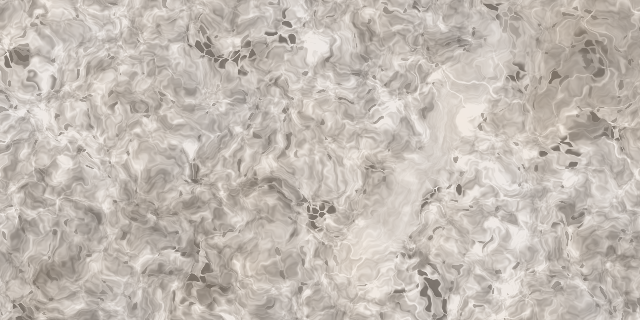
A Shadertoy shader for this texture:

```glsl
// Weathered breccia marble: warped gradient noise gives cloudy warm greys,
// cellular noise gives broken fragments and dark shards, and zero crossings
// of noise give thin pale veins; a streaked pale seam crosses on a diagonal.

const float TAU = 6.28318;
const vec3 WARM_TINT = vec3(0.031, 0.0, -0.029);
const vec3 BROWN_TINT = vec3(0.010, 0.0, -0.014);

vec2 hash2(vec2 p) {
    vec3 q = fract(p.xyx * vec3(0.1031, 0.1030, 0.0973));
    q += dot(q, q.yzx + 33.33);
    return fract((q.xx + q.yz) * q.zy);
}

float cornerGradient(vec2 cell, vec2 offset) {
    float angle = TAU * hash2(cell).x;
    return dot(vec2(cos(angle), sin(angle)), offset);
}

float gradientNoise(vec2 p) {
    vec2 i = floor(p), f = fract(p);
    vec2 u = f * f * f * (f * (f * 6.0 - 15.0) + 10.0);
    vec2 e = vec2(1.0, 0.0);
    float low = mix(cornerGradient(i, f), cornerGradient(i + e, f - e), u.x);
    float high = mix(cornerGradient(i + e.yx, f - e.yx),
                     cornerGradient(i + 1.0, f - 1.0), u.x);
    return mix(low, high, u.y);
}

float fbm(vec2 p, int octaves, float gain) {
    float sum = 0.0, amplitude = 0.5;
    for (int i = 0; i < octaves; i++) {
        sum += amplitude * gradientNoise(p);
        p = mat2(1.6, 1.2, -1.2, 1.6) * p + 17.3;
        amplitude *= gain;
    }
    return sum;
}

// x: gap to the nearest cell border, y: random value of the cell
vec2 fragments(vec2 p) {
    vec2 i = floor(p), f = fract(p);
    float nearest = 8.0, second = 8.0, id = 0.0;
    for (int y = -1; y <= 1; y++) {
        for (int x = -1; x <= 1; x++) {
            vec2 g = vec2(x, y);
            float d = length(g + hash2(i + g) - f);
            if (d < nearest) {
                second = nearest;
                nearest = d;
                id = hash2(i + g + 71.0).y;
            } else {
                second = min(second, d);
            }
        }
    }
    return vec2(second - nearest, id);
}

float vein(vec2 p, float scale, float width) {
    float d = abs(fbm(p * scale, 3, 0.45)) / scale;
    return 1.0 - smoothstep(0.0, width, d);
}

float zone(vec2 p, vec2 centre, vec2 radius) {
    vec2 d = (p - centre) / radius;
    return exp(-dot(d, d));
}

void mainImage(out vec4 fragColor, in vec2 fragCoord) {
    vec2 p = fragCoord / iResolution.y;
    vec2 warp = vec2(fbm(p * 4.0, 4, 0.6), fbm(p * 4.0 + 31.0, 4, 0.6));
    vec2 ripple = vec2(gradientNoise(p * 38.0), gradientNoise(p * 38.0 + 9.0));
    vec2 q = p + 0.13 * warp + 0.009 * ripple;

    // Broad zones of brown, grey and pale stone
    float brown = zone(q, vec2(1.86, 0.83), vec2(0.27, 0.30));
    float muddy = zone(q, vec2(0.88, 0.30), vec2(0.45, 0.26));
    float pale = zone(q, vec2(1.45, 0.28), vec2(0.38, 0.36))
               + zone(q, vec2(0.10, 0.84), vec2(0.22, 0.22));
    float tone = 0.735 - 0.085 * brown - 0.045 * muddy + 0.075 * pale;
    tone += 0.24 * fbm(q * 2.6 + 5.0, 4, 0.6);

    // Crumbly grain, calmer in the brown stone
    float calm = 1.0 - 0.6 * brown;
    tone += 0.34 * calm * fbm(q * 13.0, 4, 0.85);

    // Broken fragments in two sizes
    vec2 large = fragments(q * 11.0);
    vec2 small = fragments(q * 33.0 + 4.0);
    float broken = smoothstep(-0.15, 0.25, fbm(p * 3.0 + 50.0, 3, 0.5));
    tone += 0.10 * broken * (large.y - 0.5) * smoothstep(0.0, 0.12, large.x);
    tone += 0.11 * calm * (small.y - 0.5) * smoothstep(0.0, 0.2, small.x);

    // Diagonal seam with streaks along its length
    vec2 along = normalize(vec2(0.50, 0.80));
    vec2 s = q - vec2(1.35, 0.53);
    vec2 seamPos = vec2(dot(s, along), dot(s, vec2(along.y, -along.x)));
    float seam = 1.0 - smoothstep(0.035, 0.075, abs(seamPos.y));
    seam *= 1.0 - smoothstep(0.35, 0.60, abs(seamPos.x));
    float streaks = fbm(seamPos * vec2(7.0, 55.0), 3, 0.6);
    tone = mix(tone, 0.845 + 0.20 * streaks, 0.72 * seam);

    // Pale veins, long and hair fine
    float veinMask = smoothstep(-0.12, 0.20, fbm(p * 3.5 + 80.0, 3, 0.5));
    float veins = vein(q + 3.0, 3.0, 0.005) + 0.8 * vein(q + 12.0, 6.5, 0.004);
    tone += 0.13 * veins * mix(veinMask, 1.0, brown);

    // Chalky patches
    float chalk = smoothstep(0.17, 0.30, fbm(q * 6.0 + 23.0, 4, 0.6));
    tone = mix(tone, 0.89, 0.5 * chalk);

    // Dark shards gathered in clusters, with sparse specks elsewhere
    float cluster = smoothstep(0.13, 0.25, fbm(q * 4.2 + 140.0, 4, 0.6));
    cluster *= 1.0 - 0.8 * seam;
    float shard = smoothstep(0.45, 0.60, small.y) * smoothstep(0.06, 0.28, small.x);
    float slab = smoothstep(0.72, 0.76, large.y) * smoothstep(0.03, 0.12, large.x);
    vec2 fleck = fragments(q * 58.0 + 19.0);
    float specks = smoothstep(0.93, 0.96, fleck.y) * smoothstep(0.10, 0.35, fleck.x);
    float dark = cluster * max(0.85 * shard, 0.55 * slab);
    dark = max(dark, 0.5 * specks * (1.0 - seam));
    tone = mix(tone, 0.40, dark);

    // Grey to cream ramp, browner in the muddy zones
    tone = clamp(tone, 0.30, 0.915);
    vec3 color = tone + WARM_TINT * mix(1.0, 0.75, smoothstep(0.75, 0.90, tone));
    color += BROWN_TINT * (brown + 0.6 * muddy + 2.0 * warp.x);
    fragColor = vec4(color, 1.0);
}
```
